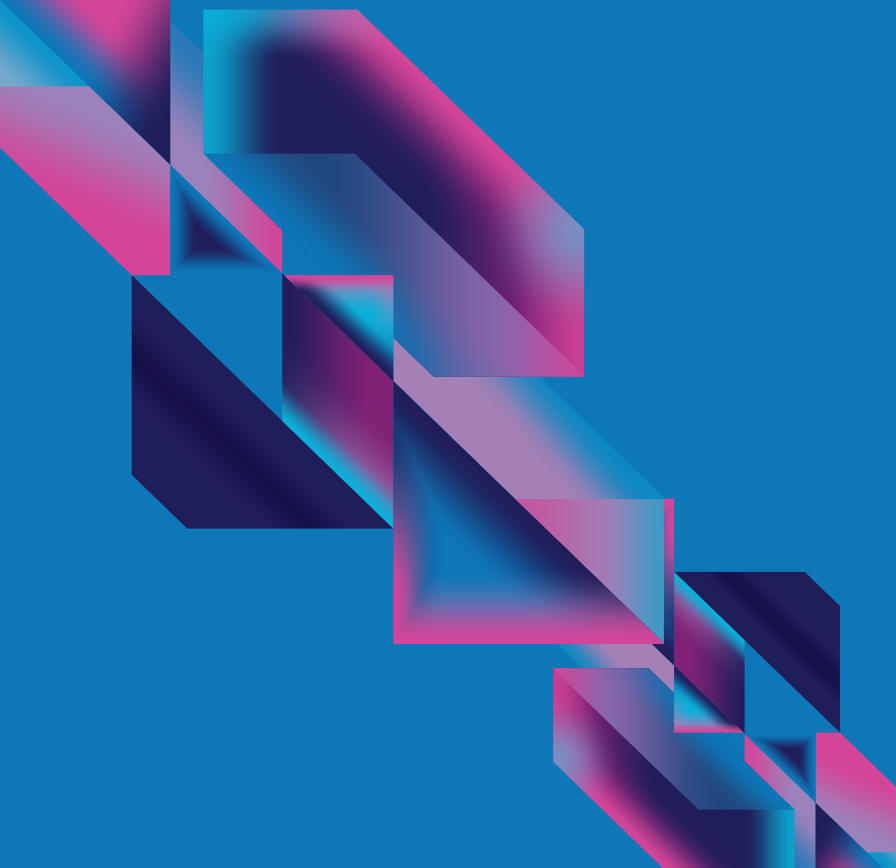
A WebGL 1 fragment shader for this background:

```glsl
precision highp float;
// Folded ribbons running down the diagonal of a flat blue field.
// One motif of boxes cut by 45 degree bands is drawn twice: first small and
// turned by half a circle, then at full size on top of it.
uniform vec2 u_resolution;

const vec3 BLUE = vec3(0.05, 0.465, 0.72);
const vec3 NAVY = vec3(0.125, 0.115, 0.355);
const vec3 DEEP = vec3(0.085, 0.06, 0.29);
const vec3 PLUM = vec3(0.50, 0.13, 0.46);
const vec3 PINK = vec3(0.83, 0.27, 0.60);
const vec3 LAVENDER = vec3(0.61, 0.51, 0.73);
const vec3 CYAN = vec3(0.04, 0.69, 0.85);
const vec3 SLATE = vec3(0.13, 0.28, 0.50);

// 1 at an edge, falling to 0 at the given reach
float glow(float reach, float dist) {
  return 1.0 - smoothstep(0.0, reach, dist);
}

// Coverage of the box lo..hi cut to band.x < x - y < band.y
float piece(vec2 p, vec2 lo, vec2 hi, vec2 band, float pixel) {
  vec2 inside = min(p - lo, hi - p);
  float d = p.x - p.y;
  float cut = min(d - band.x, band.y - d) * 0.7071;
  return clamp(min(min(inside.x, inside.y), cut) / pixel + 0.5, 0.0, 1.0);
}

vec3 strip(vec2 p, float d) {
  vec3 c = mix(LAVENDER, BLUE, 0.8 * smoothstep(3.0, 16.0, d));
  return mix(c, PINK, smoothstep(22.0, 32.0, p.x));
}

vec3 longStrip(vec2 p, float d, float pixel) {
  vec3 upper = mix(vec3(0.64, 0.50, 0.71), mix(BLUE, CYAN, 0.3),
                   smoothstep(7.0, 18.0, d + (p.x - 60.0) * 0.2));
  vec3 lower = mix(vec3(0.77, 0.34, 0.62), LAVENDER, smoothstep(57.0, 71.0, p.x));
  lower = mix(lower, vec3(0.25, 0.60, 0.77), smoothstep(67.0, 74.5, p.x));
  return mix(upper, lower, clamp((p.y - 57.5) / pixel + 0.5, 0.0, 1.0));
}

vec3 hexTop(vec2 p, float d) {
  vec3 c = mix(NAVY, PLUM, smoothstep(46.0, 62.0, p.x));
  float rim = glow(14.0, 38.8 - d);
  c = mix(c, mix(PLUM, PINK, rim), rim);
  c = mix(c, PINK, 0.85 * glow(9.0, 65.2 - p.x));
  c = mix(c, mix(LAVENDER, CYAN, 0.25), glow(12.0, length(p - vec2(65.2, 26.5))));
  vec3 crest = mix(CYAN, mix(LAVENDER, PINK, 0.4), smoothstep(25.0, 40.0, p.x));
  c = mix(c, crest, 0.8 * glow(6.0, p.y - 1.1) * glow(10.0, p.x - 39.0));
  return mix(c, CYAN, 0.9 * glow(9.0, p.x - 22.7));
}

vec3 hexFold(vec2 p, float d) {
  vec3 c = mix(SLATE, vec3(0.53, 0.40, 0.67), smoothstep(36.0, 57.0, p.x));
  c = mix(c, BLUE, glow(11.0, d - 5.0) * (1.0 - 0.8 * smoothstep(40.0, 54.0, p.x)));
  return mix(c, PINK, 0.9 * smoothstep(54.0, 66.0, p.x));
}

vec3 cornerTop(vec2 p, float d) {
  vec3 c = mix(BLUE, PINK, smoothstep(0.0, 9.5, d));
  return mix(c, NAVY, smoothstep(10.0, 19.5, p.x * 0.75 + p.y * 0.4));
}

vec3 cornerLow(vec2 p, float d, float pixel) {
  vec3 tip = mix(mix(BLUE, CYAN, 0.5), vec3(0.47, 0.66, 0.80), smoothstep(0.0, 9.0, -d));
  vec3 c = mix(LAVENDER, PINK, smoothstep(10.0, 26.0, p.y * 0.7 - d * 0.6));
  return mix(tip, c, clamp((p.y - 9.95) / pixel + 0.5, 0.0, 1.0));
}

vec3 slant(vec2 p, float d) {
  vec3 c = mix(NAVY, PLUM, smoothstep(31.0, 42.0, p.x));
  c = mix(c, LAVENDER, 0.75 * glow(11.0, d + 17.0) * smoothstep(28.0, 42.0, p.x));
  return mix(c, CYAN, glow(5.0, d + 17.0));
}

vec3 gem(vec2 p, float d) {
  vec3 c = mix(CYAN, BLUE, smoothstep(36.0, 44.0, p.y));
  c = mix(c, LAVENDER, 0.8 * glow(3.0, 43.9 - p.x) * glow(8.0, p.y - 32.0));
  c = mix(c, LAVENDER, glow(4.5, p.y - 31.7));
  c = mix(c, NAVY, glow(4.5, d));
  return mix(c, PINK, glow(2.0, p.y - 31.7));
}

vec3 sail(vec2 p, float d) {
  float left = p.x - 43.9;
  vec3 c = mix(BLUE, NAVY, max(glow(12.0, -d - 0.5), 0.7 * glow(6.0, left)));
  float rim = max(glow(9.0, 74.2 - p.y), glow(5.0, left) * smoothstep(50.0, 69.0, p.y));
  return mix(c, mix(LAVENDER, PINK, rim), rim);
}

vec3 motif(vec3 c, vec2 p, float px) {
  float d = p.x - p.y;
  // Strips lying underneath
  c = mix(c, strip(p, d), piece(p, vec2(19.0, -9.0), vec2(31.5, 31.7), vec2(0.0, 16.6), px));
  c = mix(c, longStrip(p, d, px), piece(p, vec2(43.9, 20.0), vec2(74.1, 74.2), vec2(0.0, 16.8), px));
  // Six-sided ribbon and its fold
  vec2 hexHi = vec2(65.2, 43.4);
  c = mix(c, hexTop(p, d), piece(p, vec2(22.7, 1.1), hexHi, vec2(5.0, 38.8), px));
  c = mix(c, hexFold(p, d), piece(p, vec2(22.7, 17.7), hexHi, vec2(5.0, 21.9), px));
  // Corner ribbon
  c = mix(c, cornerTop(p, d), piece(p, vec2(-9.0), vec2(19.0), vec2(0.0, 40.0), px));
  c = mix(c, cornerLow(p, d, px), piece(p, vec2(-9.0), vec2(19.0, 31.7), vec2(-17.0, 0.0), px));
  // Small and large dark triangles
  float depth = min(min(p.x - 19.0, 31.5 - p.y), -d * 0.7071);
  c = mix(c, mix(BLUE, NAVY, smoothstep(0.0, 3.1, depth)),
          piece(p, vec2(19.0), vec2(31.5), vec2(-40.0, 0.0), px));
  c = mix(c, mix(NAVY, DEEP, glow(5.0, abs(d + 26.0))),
          piece(p, vec2(14.7, 31.7), vec2(43.9, 60.9), vec2(-40.0, -17.0), px));
  // Centre pieces
  c = mix(c, slant(p, d), piece(p, vec2(31.5, 30.0), vec2(43.9, 62.0), vec2(-17.0, 0.0), px));
  c = mix(c, gem(p, d), piece(p, vec2(31.5, 31.7), vec2(43.9, 45.0), vec2(0.0, 40.0), px));
  return mix(c, sail(p, d), piece(p, vec2(43.9), vec2(74.1, 74.2), vec2(-40.0, 0.0), px));
}

void main() {
  // Percent of the canvas, y downward
  vec2 uv = gl_FragCoord.xy / u_resolution;
  vec2 p = 100.0 * vec2(uv.x, 1.0 - uv.y);
  float px = 100.0 / min(u_resolution.x, u_resolution.y);
  float scale = 0.634;
  vec3 c = motif(BLUE, (vec2(103.07, 104.5) - p) / scale, px / scale);
  gl_FragColor = vec4(motif(c, p, px), 1.0);
}
```
